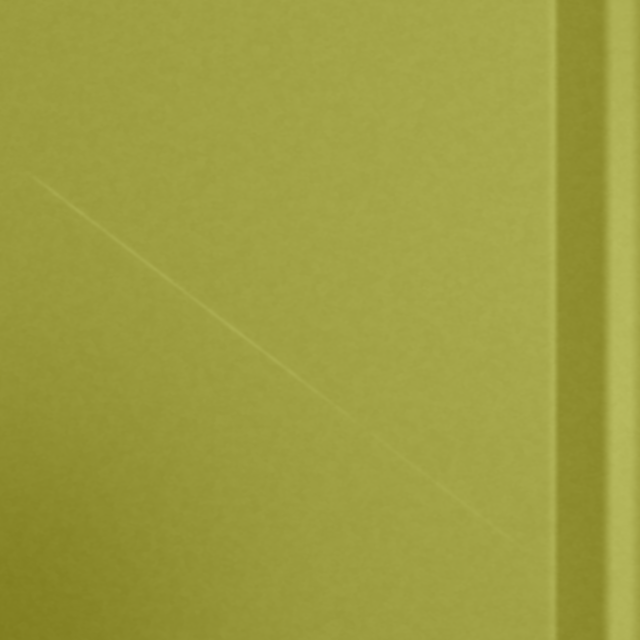
A Shadertoy shader for this texture:

```glsl
// Olive moulded panel: a softly lit face, a vertical groove and ridge on the right,
// and a thin fading diagonal scratch. One scalar tone, built from gradients and
// smooth steps, is roughened by blended cellular noise and mapped to a colour ramp.

const vec3 SHADE_COLOR = vec3(0.50, 0.49, 0.12);
const vec3 LIGHT_COLOR = vec3(0.72, 0.73, 0.37);

const float LIP_X = 0.863;           // bright edge before the groove
const float LIP_WIDTH = 0.0065;
const float GROOVE_X = 0.870;
const float RIDGE_X = 0.949;
const float GROOVE_TONE = 0.25;
const float RIDGE_TONE = 0.86;

const vec2 SCRATCH_START = vec2(0.040, 0.733);
const vec2 SCRATCH_END = vec2(0.850, 0.118);
const float SCRATCH_WIDTH = 0.0034;
const float SCRATCH_TONE = 0.19;

const float GRAIN_SCALE = 85.0;
const float GRAIN_TONE = 0.10;

vec3 hash3(vec2 p) {
    vec3 q = fract(vec3(p.xyx) * vec3(0.1031, 0.1030, 0.0973));
    q += dot(q, q.yxz + 33.33);
    return fract((q.xxy + q.yzz) * q.zyx);
}

float bell(float x) {
    return exp(-x * x);
}

// Cell values blended by distance to jittered centres, in -0.5..0.5
float cellNoise(vec2 p) {
    vec2 cell = floor(p);
    float sum = 0.0;
    float total = 0.0;
    for (int j = -1; j <= 1; j++) {
        for (int i = -1; i <= 1; i++) {
            vec2 id = cell + vec2(i, j);
            vec3 h = hash3(id + 100.0);
            vec2 d = id + h.xy - p;
            float w = exp(-5.0 * dot(d, d));
            sum += w * (h.z - 0.5);
            total += w;
        }
    }
    return sum / total;
}

// Light grows to the right and falls off toward the lower left corner
float panelTone(vec2 uv) {
    float drop = 1.0 - uv.y;
    float tone = 0.50 + 0.24 * uv.x - 0.10 * drop * drop;
    tone -= 0.36 * exp(-dot(uv * vec2(3.0, 2.6), uv * vec2(3.0, 2.6)));
    return tone + 0.04 * uv.x * bell((uv.y - 0.55) / 0.3);
}

float grooveTone(vec2 uv) {
    float across = (uv.x - GROOVE_X) / (RIDGE_X - GROOVE_X);
    return GROOVE_TONE + 0.06 * (uv.y - 0.4) + 0.05 * (0.5 - across);
}

float ridgeTone(vec2 uv) {
    float tone = RIDGE_TONE + 0.09 * bell((uv.y - 0.47) / 0.32);
    tone -= 0.05 * smoothstep(0.7, 1.0, uv.y);
    return tone - 0.35 * smoothstep(0.982, 1.004, uv.x);
}

// Fine bright line, strongest in its first half, with uneven gaps
float scratch(vec2 uv) {
    vec2 path = SCRATCH_END - SCRATCH_START;
    vec2 rel = uv - SCRATCH_START;
    float along = dot(rel, path) / dot(path, path);
    float side = (rel.x * path.y - rel.y * path.x) / length(path);
    float fade = smoothstep(-0.02, 0.06, along) * (1.0 - smoothstep(0.90, 1.0, along));
    fade *= mix(1.0, 0.38, smoothstep(0.45, 0.64, along));
    fade *= 1.0 - 0.55 * bell((along - 0.65) / 0.03);
    fade *= 0.88 + 0.12 * sin(along * 57.0) * sin(along * 23.0 + 1.0);
    return fade * (bell(side / SCRATCH_WIDTH) + 0.12 * bell(side / (4.0 * SCRATCH_WIDTH)));
}

void mainImage(out vec4 fragColor, in vec2 fragCoord) {
    vec2 uv = fragCoord / iResolution.xy;

    // Panel face with its scratch and bright lip
    float tone = panelTone(uv) + SCRATCH_TONE * scratch(uv);
    tone += 0.14 * bell((uv.x - LIP_X) / LIP_WIDTH);

    // Groove, then ridge
    tone = mix(tone, grooveTone(uv), smoothstep(GROOVE_X - 0.006, GROOVE_X + 0.006, uv.x));
    tone = mix(tone, ridgeTone(uv), smoothstep(RIDGE_X - 0.012, RIDGE_X + 0.012, uv.x));

    // Slanted surface grain at two sizes
    vec2 slanted = mat2(0.9, -0.4, 0.5, 1.1) * uv * GRAIN_SCALE;
    float grain = 0.6 * cellNoise(slanted) + 0.6 * cellNoise(slanted * 2.1 + 17.0);
    tone += GRAIN_TONE * grain;

    fragColor = vec4(mix(SHADE_COLOR, LIGHT_COLOR, tone), 1.0);
}
```
